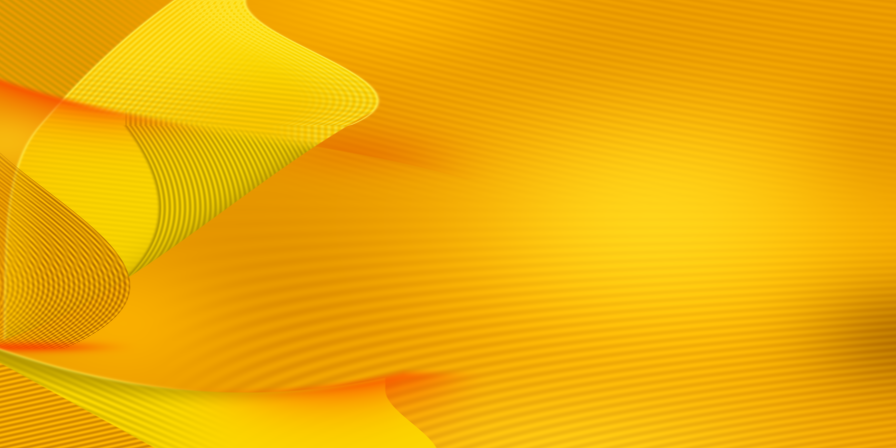
Reproduce this background procedurally as a WebGL 1 fragment shader.

```glsl
precision highp float;

uniform vec2 u_resolution;

// Palette
const vec3 AMBER = vec3(0.925, 0.61, 0.0);
const vec3 DARK_AMBER = vec3(0.875, 0.56, 0.0);
const vec3 BROWN = vec3(0.72, 0.45, 0.0);
const vec3 ORANGE = vec3(1.0, 0.715, 0.0);
const vec3 GOLD = vec3(1.0, 0.83, 0.10);
const vec3 YELLOW = vec3(0.99, 0.86, 0.0);
const vec3 PALE = vec3(1.0, 0.94, 0.3);
const vec3 OLIVE = vec3(0.66, 0.56, 0.0);
const vec3 RUST = vec3(0.90, 0.41, 0.0);
const vec3 RED = vec3(0.98, 0.28, 0.0);
const vec3 MESH_LINE = vec3(0.58, 0.30, 0.0);

// Bezier heights of the edges
const vec4 LEAF_LEFT = vec4(0.39, 0.26, 0.17, 0.09);
const vec4 LEAF_RIGHT = vec4(0.547, 0.54, 1.01, 0.78);
const vec4 LEAF_BOTTOM = vec4(0.76, 0.68, 0.40, 0.25);
const vec4 LENS_RIGHT = vec4(0.28, 0.37, 0.40, 0.26);
const vec4 MESH_RIGHT = vec4(0.0, 0.16, 0.48, 0.14);
const vec4 RIDGE = vec4(0.18, 0.30, 0.30, 0.40);
const vec4 RIBBON_TOP = vec4(0.78, 0.885, 0.905, 0.835);
const float LEAF_FOLD = 0.28;
const float ARC_LEVEL = 0.42;

// Line densities per canvas height
const float FINE = 88.0;
const float MEDIUM = 66.0;
const float BROAD = 26.0;

float bezier(vec4 c, float t) {
  t = clamp(t, 0.0, 1.0);
  float s = 1.0 - t;
  return c.x * s * s * s + 3.0 * s * t * (c.y * s + c.z * t) + c.w * t * t * t;
}

float glow(vec2 p, vec2 centre, vec2 radius) {
  vec2 q = (p - centre) / radius;
  return exp(-dot(q, q));
}

float inside(float dist) {
  float soft = 1.2 / u_resolution.y;
  return smoothstep(-soft, soft, dist);
}

float stroke(float dist, float width) {
  float w = max(width, 1.0 / u_resolution.y);
  return exp(-dist * dist / (w * w));
}

float lines(float field, float density) {
  return 0.5 + 0.5 * cos(6.28318 * field * density);
}

// Soft light, shade and wide arcs
vec3 backdrop(vec2 p) {
  vec3 col = AMBER;
  col = mix(col, DARK_AMBER, 0.9 * glow(p, vec2(0.60, 0.60), vec2(0.40, 0.25)));
  col = mix(col, DARK_AMBER, 0.4 * glow(p, vec2(1.25, 0.12), vec2(0.4, 0.12)));
  col = mix(col, ORANGE, 0.75 * glow(p, vec2(0.85, 0.02), vec2(0.3, 0.14)));
  col = mix(col, ORANGE, 0.75 * glow(p, vec2(0.28, 0.72), vec2(0.22, 0.14)));
  col = mix(col, GOLD, 0.6 * glow(p, vec2(0.02, 0.31), vec2(0.14, 0.07)));
  col = mix(col, ORANGE, 0.97 * glow(p, vec2(1.58, 0.56), vec2(0.62, 0.29)));
  col = mix(col, GOLD, 0.75 * glow(p, vec2(1.30, 1.04), vec2(0.5, 0.18)));
  col = mix(col, GOLD, 0.97 * glow(p, vec2(1.46, 0.49), vec2(0.36, 0.23)));
  col = mix(col, BROWN, 0.95 * glow(p, vec2(2.05, 0.76), vec2(0.22, 0.13)));
  col = mix(col, DARK_AMBER, 0.6 * glow(p, vec2(2.0, 0.28), vec2(0.18, 0.16)));
  col = mix(col, RUST, 0.35 * glow(p, vec2(0.80, 0.34), vec2(0.2, 0.05)));

  // Arcs fan out to the left and gather to the right
  float fan = 2.0 * sqrt(p.x) - 1.3;
  float arcs = lines(p.y + (p.y - ARC_LEVEL) * fan - 0.06 * p.x, BROAD) - 0.5;
  float low = smoothstep(0.35, 0.85, p.y) * smoothstep(0.3, 0.7, p.x);
  float turn = 2.0 - p.x;
  float sweep = lines(p.y - 0.12 * p.x + 0.055 * turn * turn, MEDIUM) - 0.5;
  float high = (1.0 - smoothstep(0.25, 0.5, p.y)) * smoothstep(0.5, 0.9, p.x);
  return col + vec3(0.06, 0.07, 0.0) * (arcs * low + 0.6 * sweep * high);
}

void main() {
  // p.y runs downward from the top edge
  vec2 p = gl_FragCoord.xy / u_resolution * vec2(2.0, 1.0);
  p.y = 1.0 - p.y;
  vec3 col = backdrop(p);

  // Fine hatching in the upper left corner
  float ridge = p.y - bezier(RIDGE, p.x / 1.04);
  float corner = inside(-ridge) * (1.0 - smoothstep(0.15, 0.42, p.x));
  col = mix(col, OLIVE, 0.4 * corner * lines(p.y - 0.7 * p.x, MEDIUM));

  // Warm shadow behind the leaf tip
  float tail = smoothstep(0.45, 0.75, p.x) * (1.0 - smoothstep(0.75, 1.12, p.x));
  col = mix(col, RUST, 0.5 * tail * inside(-ridge) * exp(min(ridge, 0.0) * 14.0));

  // Folded yellow leaf
  float left = bezier(LEAF_LEFT, p.y / LEAF_FOLD);
  left -= 0.08 * (1.0 - exp(-10.7 * max(p.y - LEAF_FOLD, 0.0)));
  float right = bezier(LEAF_RIGHT, p.y / LEAF_FOLD);
  float bottom = bezier(LEAF_BOTTOM, p.x / 0.83);
  float leaf = inside(p.x - left) * inside(right - p.x) * inside(bottom - p.y);
  float lower = smoothstep(-0.02, 0.02, ridge);
  float lens = p.x - bezier(LENS_RIGHT, (p.y - LEAF_FOLD) / 0.36);
  float outer = inside(lens) * lower;
  vec3 leafCol = mix(YELLOW, ORANGE, 0.4 * smoothstep(0.12, 0.27, p.y) * (1.0 - lower));
  leafCol = mix(leafCol, ORANGE, 0.4 * exp(-8.0 * max(p.x - left, 0.0)));
  float weave = lines(p.x - left, MEDIUM) * (1.0 - smoothstep(0.1, 0.45, p.x - left));
  weave += lines(right - p.x, MEDIUM) * (1.0 - smoothstep(0.02, 0.2, right - p.x));
  leafCol = mix(leafCol, PALE, 0.6 * min(weave, 1.0) * (1.0 - lower));
  float cross = lines(p.y - 0.1 * p.x, FINE) * smoothstep(0.08, 0.25, p.y);
  leafCol = mix(leafCol, OLIVE, cross * mix(0.2, 0.1, lower) * (1.0 - outer));
  leafCol = mix(leafCol, OLIVE, outer * (0.05 + 0.7 * lines(lens, FINE)));
  leafCol = mix(leafCol, OLIVE, 0.55 * lower * exp(-max(bottom - p.y, 0.0) * 35.0));
  leafCol = mix(leafCol, OLIVE, 0.6 * lower * stroke(lens, 0.004) * inside(p.y - LEAF_FOLD));
  col = mix(col, leafCol, 0.94 * leaf);
  float rim = stroke(p.x - left, 0.004) * inside(bottom - p.y);
  rim += stroke(right - p.x, 0.004) * inside(LEAF_FOLD - p.y);
  col = mix(col, PALE, 0.6 * min(rim, 1.0));

  // Red ridge crossing the leaf
  float heat = smoothstep(-0.012, 0.008, ridge) * exp(-max(ridge, 0.0) * 24.0);
  col = mix(col, RED, 0.9 * heat * (1.0 - smoothstep(0.1, 0.55, p.x)));

  // Brown mesh on the left
  float mesh = bezier(MESH_RIGHT, (p.y - 0.34) / 0.44) - p.x;
  float meshArea = inside(mesh) * inside(p.y - 0.34) * inside(0.778 - p.y);
  float threads = 0.65 * lines(mesh, FINE) + 0.35 * lines(p.y - 0.8 * p.x, MEDIUM);
  vec3 meshCol = mix(ORANGE, MESH_LINE, 0.8 * threads);
  col = mix(col, meshCol, meshArea * mix(0.45, 0.85, smoothstep(0.0, 0.12, p.x)));
  col = mix(col, RED, 0.85 * stroke(p.y - 0.775, 0.012) * (1.0 - smoothstep(0.06, 0.32, p.x)));

  // Ribbon along the bottom
  float top = p.y - bezier(RIBBON_TOP, p.x / 0.9);
  float under = 0.81 + 0.55 * p.x - p.y;
  float end = 0.86 + 0.12 * smoothstep(0.87, 1.02, p.y) - p.x;
  float ribbon = inside(top) * inside(end);
  vec3 ribbonCol = mix(OLIVE, YELLOW, smoothstep(-0.01, 0.07, top + 0.06 * p.x));
  float thread = lines(p.y - 0.42 * p.x, MEDIUM) * (1.0 - smoothstep(0.2, 0.55, p.x));
  ribbonCol = mix(ribbonCol, OLIVE, 0.4 * thread);
  vec3 hatch = mix(ORANGE, MESH_LINE, 0.45 * lines(p.y + 0.22 * p.x, FINE));
  ribbonCol = mix(hatch, ribbonCol, inside(under));
  col = mix(col, ribbonCol, 0.95 * ribbon);
  col = mix(col, PALE, 0.45 * stroke(top, 0.004) * (1.0 - smoothstep(0.2, 0.5, p.x)));

  // Ember glow on the ribbon crest
  float ember = smoothstep(0.35, 0.85, p.x) * (1.0 - smoothstep(0.85, 1.1, p.x));
  float crest = smoothstep(-0.015, 0.01, top) * exp(-max(top, 0.0) * 20.0);
  col = mix(col, RED, 0.85 * ember * crest);

  gl_FragColor = vec4(clamp(col, 0.0, 1.0), 1.0);
}
```
